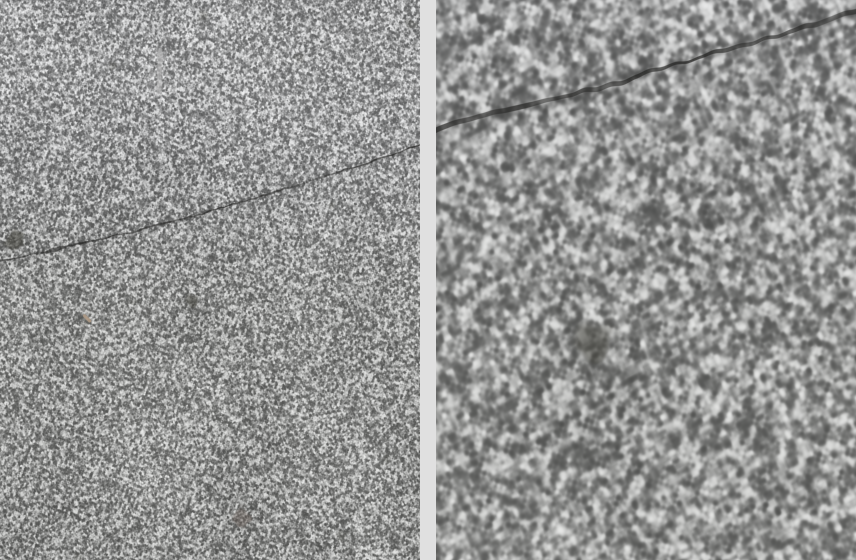
Left, the full canvas; right, a detail of the centre.
Give the GLSL for this texture, as a WebGL 2 fragment shader.

```glsl
#version 300 es
precision highp float;
precision highp int;

uniform vec2 u_resolution;
out vec4 fragColor;

#define BASE_TONE 0.574
#define GRAIN_FREQ 245.0
#define GRAIN_CONTRAST 0.95
#define GRAIN_LIMIT 0.32
#define CLOUD_CONTRAST 0.085
#define TOP_LIFT 0.04
#define CRACK_WIDTH 0.0013
#define CRACK_TONE vec3(0.23, 0.23, 0.225)
#define STAIN_TONE vec3(0.36, 0.36, 0.34)
#define RUST_TONE vec3(0.47, 0.44, 0.42)
#define CHIP_TONE vec3(0.68, 0.60, 0.52)

float hash(vec2 cell) {
  uvec2 q = uvec2(ivec2(cell)) * uvec2(1597334673u, 3812015801u);
  uint h = q.x ^ q.y;
  h = (h ^ (h >> 16)) * 2246822519u;
  h = (h ^ (h >> 13)) * 3266489917u;
  return float((h ^ (h >> 16)) >> 8) / 16777216.0;
}

float noise(vec2 p) {
  vec2 i = floor(p), f = fract(p);
  f = f * f * (3.0 - 2.0 * f);
  return mix(mix(hash(i), hash(i + vec2(1, 0)), f.x),
             mix(hash(i + vec2(0, 1)), hash(i + vec2(1, 1)), f.x), f.y);
}

vec2 rotate(vec2 p, float a) {
  return mat2(cos(a), sin(a), -sin(a), cos(a)) * p;
}

// Fractal noise centred on zero
float clouds(vec2 p) {
  float sum = 0.0, amp = 0.5;
  for (int i = 0; i < 4; i++) {
    sum += amp * (noise(p) - 0.5);
    p = rotate(p, 0.7) * 2.1 + 17.0;
    amp *= 0.55;
  }
  return sum;
}

// Mineral grains at three sizes, slightly taller than wide, softly limited
float grains(vec2 p) {
  p *= vec2(1.0, 0.9) * GRAIN_FREQ;
  float g = 0.62 * (noise(rotate(p, 0.35) + 50.0) - 0.5);
  g += 0.34 * (noise(rotate(p, 1.1) * 1.7 + 90.0) - 0.5);
  g += 0.08 * (noise(rotate(p, 0.8) * 0.5 + 30.0) - 0.5);
  return GRAIN_LIMIT * tanh(g * GRAIN_CONTRAST / GRAIN_LIMIT);
}

// Soft coverage of a ragged round spot
float spot(vec2 p, vec2 centre, float radius) {
  float ragged = radius * (1.0 + 0.9 * (noise(p * 110.0) - 0.5));
  return 1.0 - smoothstep(0.6, 1.2, length(p - centre) / ragged);
}

float segment(vec2 p, vec2 a, vec2 b) {
  vec2 d = b - a;
  return length(p - a - d * clamp(dot(p - a, d) / dot(d, d), 0.0, 1.0));
}

// Faint weathered spots, one candidate per jittered cell
float scatteredSpots(vec2 p) {
  float cover = 0.0;
  vec2 cell = floor(p * 9.0);
  for (int k = 0; k < 9; k++) {
    vec2 c = cell + vec2(k % 3 - 1, k / 3 - 1);
    vec2 centre = (c + vec2(hash(c + 11.0), hash(c + 37.0))) / 9.0;
    float strength = smoothstep(0.6, 1.0, hash(c + 71.0));
    cover = max(cover, strength * spot(p, centre, mix(0.005, 0.011, hash(c + 5.0))));
  }
  return cover;
}

// Signed height above the gently sagging crack
float crackHeight(vec2 p) {
  float t = p.x / 0.75;
  float line = 0.534 + 0.208 * t - 0.06 * t * (1.0 - t);
  return p.y - line - 0.003 * (noise(vec2(p.x * 34.0, 3.0)) - 0.5)
                    - 0.002 * (noise(vec2(p.x * 130.0, 8.0)) - 0.5);
}

void main() {
  vec2 p = gl_FragCoord.xy / u_resolution.y;
  float px = 1.0 / u_resolution.y;

  // Speckled stone with broad tonal drift
  float g = grains(p);
  float tone = BASE_TONE + g + 0.5 * g * g + CLOUD_CONTRAST * clouds(p * vec2(9.0, 7.0));
  tone += TOP_LIFT * smoothstep(0.5, 0.95, p.y + 0.15 * (p.x - 0.37));
  tone -= 0.015 * smoothstep(0.25, 0.0, p.y);
  vec3 color = vec3(tone) + vec3(-0.002, 0.001, mix(-0.005, 0.003, smoothstep(0.4, 0.8, p.y)));

  // Worn pale stroke
  float stroke = segment(p, vec2(0.284, 0.835), vec2(0.286, 0.91));
  color = mix(color, vec3(0.72), 0.65 * (1.0 - smoothstep(0.002, 0.006, stroke)));

  // Stains that keep part of the grain
  vec3 stain = STAIN_TONE + 0.35 * g;
  color = mix(color, stain, 0.35 * scatteredSpots(p));
  color = mix(color, stain, 0.85 * spot(p, vec2(0.026, 0.568), 0.021));
  color = mix(color, stain, 0.75 * spot(p, vec2(0.343, 0.462), 0.012));
  color = mix(color, RUST_TONE + 0.35 * g, 0.60 * spot(p, vec2(0.432, 0.076), 0.018));

  // Crack with broken strength, uneven width and a dim lower lip
  float h = crackHeight(p);
  float width = CRACK_WIDTH * mix(0.5, 1.3, noise(vec2(p.x * 40.0, 5.0)));
  width += 0.0025 * exp(-pow((p.x - 0.097) / 0.014, 2.0));
  float strength = mix(0.6, 1.0, noise(vec2(p.x * 60.0, 12.0)));
  strength *= 1.0 - 0.45 * exp(-pow((p.x - 0.55) / 0.06, 2.0));
  color *= 1.0 - 0.12 * exp(-abs(h + 0.002) / 0.004);
  float crack = 1.0 - smoothstep(width - 0.7 * px, width + 1.0 * px, abs(h));
  color = mix(color, CRACK_TONE + 0.2 * g, strength * crack);

  // Small tan chip with its shadow
  vec2 chipA = vec2(0.151, 0.436), chipB = vec2(0.160, 0.427);
  float shade = segment(p + vec2(0.002, 0.003), chipA, chipB);
  color = mix(color, STAIN_TONE, 0.6 * (1.0 - smoothstep(0.001, 0.004, shade)));
  float chip = segment(p, chipA, chipB);
  color = mix(color, CHIP_TONE, 0.9 * (1.0 - smoothstep(0.0015, 0.0015 + 1.5 * px, chip)));

  fragColor = vec4(clamp(color, 0.0, 1.0), 1.0);
}
```
